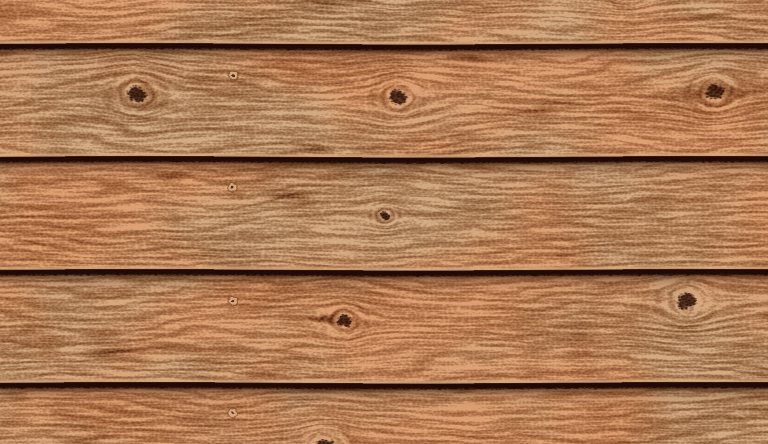
Write a Shadertoy shader that draws this texture.

```glsl
const float PITCH = 0.2545;        // board height
const float FIRST_GAP = 0.099;     // first gap, measured from the top
const float GAP = 0.045;           // gap width, in boards
const float SHADOW = 0.045;        // shadow falloff, in boards
const float LIP = 0.025;           // lit lower edge, in boards
const float KNOT_SPACING = 0.58;
const float KNOT_SHARE = 0.72;
const vec2 KNOT_RADIUS = vec2(0.010, 0.021);
const vec2 NAIL = vec2(0.525, 0.27);   // x on canvas, y in boards
const float NAIL_RADIUS = 0.010;
const float RING_COUNT = 44.0;
const vec2 FIBRE_SCALE = vec2(9.0, 150.0);
const vec2 SPECK_SCALE = vec2(120.0, 190.0);
const vec3 LIGHT = vec3(0.84, 0.66, 0.50);
const vec3 MID = vec3(0.72, 0.53, 0.38);
const vec3 DEEP = vec3(0.62, 0.42, 0.27);
const vec3 BROWN = vec3(0.50, 0.30, 0.17);
const vec3 DARK = vec3(0.32, 0.17, 0.09);
const vec3 GAP_COLOR = vec3(0.13, 0.04, 0.02);
const vec3 RED_TINT = vec3(1.04, 0.95, 0.89);
const vec3 GREY_TINT = vec3(0.98, 1.02, 1.03);
const float TAU = 6.28318;

vec2 hash2(vec2 p) {
    return fract(sin(vec2(dot(p, vec2(127.1, 311.7)), dot(p, vec2(269.5, 183.3)))) * 43758.5);
}

// Distance to the nearest scattered point
float cellular(vec2 p) {
    vec2 cell = floor(p), f = fract(p);
    float nearest = 4.0;
    for (int j = -1; j <= 1; j++)
        for (int i = -1; i <= 1; i++) {
            vec2 o = vec2(i, j);
            vec2 d = o + hash2(cell + o) - f;
            nearest = min(nearest, dot(d, d));
        }
    return sqrt(nearest);
}

// Layered sines, roughly -1 to 1
float waves(vec2 p) {
    float sum = 0.0, amp = 0.6;
    for (int i = 0; i < 4; i++) {
        sum += amp * sin(p.x + 1.3 * sin(p.y)) * cos(p.y + 0.7 * sin(p.x));
        p = mat2(1.5, 0.9, -0.9, 1.5) * p + 2.3;
        amp *= 0.6;
    }
    return sum;
}

vec3 woodRamp(float tone) {
    float t = clamp(tone, 0.0, 1.0) * 4.0;
    vec3 c = mix(DARK, BROWN, clamp(t, 0.0, 1.0));
    c = mix(c, DEEP, clamp(t - 1.0, 0.0, 1.0));
    c = mix(c, MID, clamp(t - 2.0, 0.0, 1.0));
    return mix(c, LIGHT, clamp(t - 3.0, 0.0, 1.0));
}

void mainImage(out vec4 fragColor, in vec2 fragCoord) {
    float px = 1.0 / iResolution.y;
    vec2 p = vec2(fragCoord.x, iResolution.y - fragCoord.y) * px;

    // Board index and position on the board
    float along = (p.y - FIRST_GAP) / PITCH + 0.006 * sin(p.x * 5.0);
    float board = floor(along), v = fract(along);
    vec2 q = vec2(p.x, v * PITCH);
    vec2 shift = hash2(vec2(board, 4.7)) * 20.0;
    float speck = cellular(p * SPECK_SCALE);

    // Knots bend the grain around them
    vec2 grain = q;
    float halo = 0.0, core = 0.0, collar = 0.0;
    for (int i = -1; i <= 1; i++) {
        float cell = floor(p.x / KNOT_SPACING) + float(i);
        vec2 seed = hash2(vec2(cell, board) + 3.7);
        vec2 kind = hash2(seed * 19.0 + 1.3);
        float present = step(kind.y, KNOT_SHARE);
        float radius = mix(KNOT_RADIUS.x, KNOT_RADIUS.y, kind.x);
        vec2 centre = vec2((cell + 0.2 + 0.6 * seed.x) * KNOT_SPACING, PITCH * (0.27 + 0.46 * seed.y));
        vec2 d = q - centre;
        d += 0.1 * radius * sin(d.yx * 3.5 / radius + seed * TAU);
        float r = length(d * vec2(0.85, 1.0)) / radius;
        grain.y -= present * d.y * 4.0 / (r * r + 2.0);
        halo += present * exp(-r * r / 7.0) * cos(r * 4.5);
        core += present * (1.0 - smoothstep(0.65, 1.0, r + 0.3 * (speck - 0.45)));
        collar += present * smoothstep(0.9, 1.1, r) * (1.0 - smoothstep(1.3, 1.6, r));
    }

    // Growth rings, fibres, specks and stains
    float swell = waves(grain * vec2(3.2, 13.0) + shift);
    float ringPhase = grain.y * RING_COUNT + 1.5 * swell + 0.12 * waves(grain * vec2(40.0, 70.0));
    float rings = pow(0.5 + 0.5 * sin(TAU * ringPhase), 3.0);
    float fibre = cellular((grain + 0.001 * sin(q.x * 23.0)) * FIBRE_SCALE + shift);
    float stain = waves(q * vec2(5.0, 16.0) + shift.yx);
    float blotch = smoothstep(0.45, 0.95, waves(q * vec2(6.0, 24.0) + shift + 7.0));
    float tone = 0.76 + 0.6 * (fibre - 0.45) + 0.38 * (speck - 0.45) + 0.14 * stain;
    tone -= 0.4 * (rings - 0.3) * (0.35 + fibre) + 0.3 * blotch + 0.22 * halo;
    tone += 0.25 * collar;
    vec3 color = woodRamp(tone);
    float patchMix = 0.5 + 0.5 * waves(vec2(p.x * 3.4, q.y * 5.0) + shift * 0.6);
    color *= mix(RED_TINT, GREY_TINT, smoothstep(0.2, 0.8, patchMix));
    color = mix(color, mix(GAP_COLOR, BROWN, 0.6 * speck), 0.9 * min(core, 1.0));

    // One pale nail on every board
    vec2 nailPos = vec2(NAIL.x, NAIL.y * PITCH) + 0.008 * (hash2(vec2(board, 9.1)) - 0.5);
    float nail = length(q - nailPos) / NAIL_RADIUS + 0.4 * (speck - 0.45);
    color = mix(color, BROWN, 0.7 * (1.0 - smoothstep(1.0, 1.45, nail)));
    color = mix(color, LIGHT, 1.0 - smoothstep(0.75, 1.0, nail));
    color = mix(color, DARK, 1.0 - smoothstep(0.2, 0.45, nail));

    // Lit lip, cast shadow and gap with a worn edge
    float aa = px / PITCH;
    color = mix(color, LIGHT, 0.7 * smoothstep(1.0 - LIP - 0.015, 1.0 - LIP + 0.01, v));
    color = mix(color, DARK * 0.8, 0.85 * exp(-max(v - GAP, 0.0) / SHADOW));
    float s = v > 0.5 ? v - 1.0 : v;
    float worn = GAP + 0.02 * (speck - 0.45);
    float gap = smoothstep(-aa, aa, s) * (1.0 - smoothstep(worn - aa, worn + 2.0 * aa, s));
    fragColor = vec4(mix(color, GAP_COLOR, gap), 1.0);
}
```
